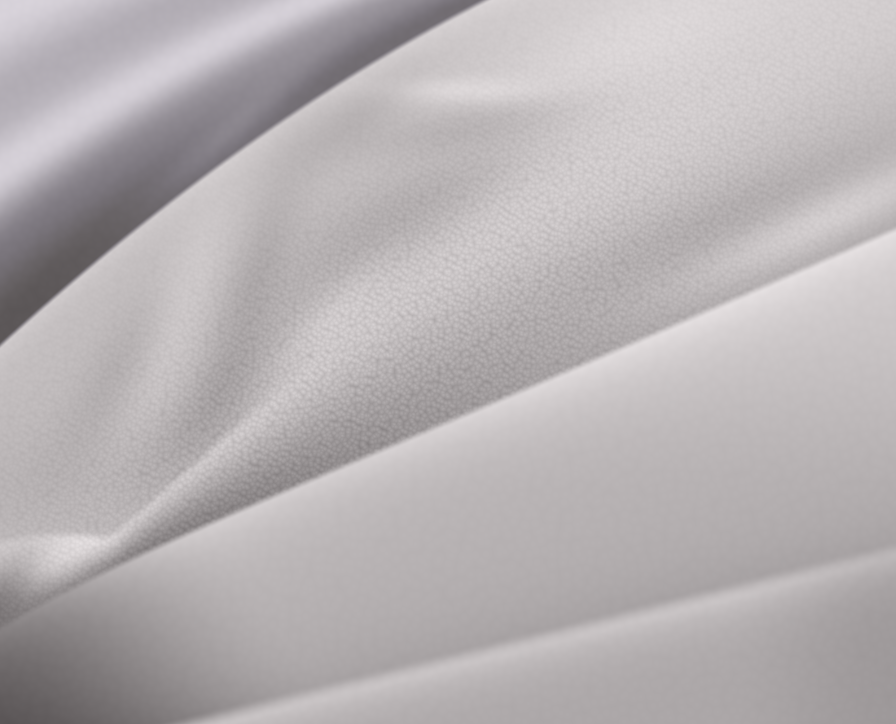
This texture is drawn by a Shadertoy shader. Its source:

```glsl
// Soft pale cloth in diagonal folds, with a fine weave in the sharp middle band.

// Elongated soft spot of light, turned by an angle.
float glow(vec2 p, vec2 centre, float angle, vec2 size) {
    vec2 d = p - centre;
    float c = cos(angle), s = sin(angle);
    d = vec2(c * d.x + s * d.y, c * d.y - s * d.x) / size;
    return exp(-dot(d, d));
}

float softMin(float a, float b, float k) {
    float h = max(k - abs(a - b), 0.0) / k;
    return min(a, b) - 0.25 * h * h * k;
}

vec2 hash2(vec2 p) {
    vec3 q = fract(p.xyx * vec3(0.1031, 0.1030, 0.0973));
    q += dot(q, q.yzx + 33.33);
    return fract((q.xx + q.yz) * q.zy);
}

// Distance to the nearest scattered cell centre.
float cellular(vec2 p) {
    vec2 cell = floor(p), f = fract(p);
    float nearest = 2.0;
    for (int y = -1; y <= 1; y++)
        for (int x = -1; x <= 1; x++) {
            vec2 o = vec2(x, y);
            nearest = min(nearest, length(o + hash2(cell + o) - f));
        }
    return nearest;
}

// Heights of the fold edges across the canvas.
float backEdge(float x) { return 0.521 + 1.13 * x - 0.46 * x * x; }
float frontEdge(float x) { return 0.132 + 0.55 * x + 0.2 * x * exp(-4.5 * x); }
float lowEdge(float x) { return 0.306 * (x - 0.208); }
float crestEdge(float x) {
    float crest = softMin(0.258 + 1.08 * (x - 0.124), 0.675 + 0.65 * (x - 0.52), 0.06);
    float flap = 0.25 + 0.012 * sin(22.0 * x);
    return -softMin(-crest, -flap, 0.015);
}

// Blurred stripes behind the main sheet.
float backShade(vec2 uv) {
    float s = (uv.y - backEdge(uv.x)) / max(1.0 - 1.2 * uv.x, 0.3);
    float shade = mix(0.35, 0.44, smoothstep(0.0, 0.35, uv.x));
    shade += 0.14 * smoothstep(0.03, 0.15, s);
    shade = mix(shade, 0.69, smoothstep(0.13, 0.23, s));
    shade += 0.14 * exp(-pow((s - 0.245) / 0.05, 2.0));
    shade += 0.15 * smoothstep(0.35, 0.46, s);
    return shade + 0.1 * glow(uv, vec2(0.25, 0.81), 0.8, vec2(0.12, 0.02));
}

// Wide sheet between the back edge and the middle crest.
float sheetShade(vec2 uv) {
    float below = max(backEdge(uv.x) - uv.y, 0.0);
    float shade = mix(0.735, 0.79, smoothstep(0.3, 0.8, uv.x));
    shade += 0.05 * exp(-below / 0.025);
    shade += 0.05 * glow(uv, vec2(0.20, 0.58), 1.25, vec2(0.16, 0.035));
    shade -= 0.05 * glow(uv, vec2(0.14, 0.50), 1.1, vec2(0.13, 0.035));
    shade -= 0.05 * glow(uv, vec2(0.28, 0.60), 1.3, vec2(0.16, 0.03));
    shade -= 0.07 * glow(uv, vec2(0.25, 0.45), 0.95, vec2(0.15, 0.04));
    shade += 0.05 * glow(uv, vec2(0.36, 0.55), 0.85, vec2(0.12, 0.03));
    shade -= 0.06 * glow(uv, vec2(0.46, 0.71), 0.65, vec2(0.17, 0.05));
    shade += 0.05 * glow(uv, vec2(0.51, 0.875), 0.0, vec2(0.09, 0.018));
    shade -= 0.05 * glow(uv, vec2(0.52, 0.825), 0.25, vec2(0.12, 0.03));
    shade -= 0.04 * glow(uv, vec2(0.40, 0.84), 0.75, vec2(0.08, 0.03));
    shade += 0.03 * glow(uv, vec2(0.68, 0.93), 0.5, vec2(0.2, 0.06));
    return shade - 0.03 * glow(uv, vec2(0.05, 0.33), 0.3, vec2(0.15, 0.08));
}

// Slope falling from the crest to the front fold.
float slopeShade(vec2 uv) {
    float foot = frontEdge(uv.x);
    float h = (uv.y - foot) / max(crestEdge(uv.x) - foot, 0.03);
    float shade = mix(mix(0.54, 0.67, smoothstep(0.1, 0.8, uv.x)), 0.78, smoothstep(-0.1, 1.1, h));
    shade += 0.10 * glow(uv, vec2(0.93, 0.70), 0.53, vec2(0.2, 0.035));
    shade -= 0.03 * glow(uv, vec2(0.80, 0.70), 0.5, vec2(0.2, 0.04));
    shade += 0.12 * glow(uv, vec2(0.07, 0.22), 0.6, vec2(0.06, 0.03));
    return shade - 0.08 * glow(uv, vec2(0.0, 0.18), 1.0, vec2(0.06, 0.025));
}

// Out-of-focus fold in front, and the one beneath it.
float frontShade(vec2 uv) {
    float below = max(frontEdge(uv.x) - uv.y, 0.0);
    float above = uv.y - lowEdge(uv.x);
    float shade = mix(0.44, 0.71, smoothstep(-0.05, 0.4, uv.x + 0.5 * uv.y));
    shade += 0.09 * exp(-below / 0.05) + 0.05 * smoothstep(0.3, 0.6, uv.y);
    shade -= 0.06 * exp(-max(above, 0.0) / 0.08);
    float low = 0.67 + 0.13 * exp(-max(-above, 0.0) / 0.035) - 0.04 * smoothstep(0.8, 1.0, uv.x);
    return mix(low, shade, smoothstep(-0.016, 0.012, above));
}

void mainImage(out vec4 fragColor, in vec2 fragCoord) {
    vec2 uv = fragCoord / iResolution.xy;
    vec2 p = fragCoord / iResolution.y;

    // Stack the folds from back to front.
    float behind = smoothstep(-0.004, 0.007, uv.y - backEdge(uv.x));
    float blur = mix(0.008, 0.09, smoothstep(0.2, 0.65, uv.x));
    float sheet = smoothstep(-blur, blur, uv.y - crestEdge(uv.x));
    float front = smoothstep(0.006, -0.007, uv.y - frontEdge(uv.x));
    float shade = mix(slopeShade(uv), sheetShade(uv), sheet);
    shade = mix(shade, frontShade(uv), front);
    shade = 0.735 + 1.32 * (shade - 0.725);
    shade = mix(shade, backShade(uv), behind);

    // Twill lines and grain, sharpest along the slope.
    float focus = glow(uv, vec2(0.45, 0.5), 0.7, vec2(0.6, 0.22)) * (1.0 - front) * (1.0 - behind);
    float twill = sin(dot(p, vec2(330.0, 620.0)) + 1.5 * sin(45.0 * p.x));
    float grain = 0.45 - cellular(p * 165.0);
    shade += focus * (0.012 * twill + 0.10 * grain) + 0.012 * (0.45 - cellular(p * 75.0));

    // Warm grey, leaning violet in the shadows behind.
    float violet = behind * smoothstep(0.35, 0.5, shade);
    vec3 tint = vec3(0.008, -0.011, -0.007) + violet * vec3(-0.005, -0.005, 0.02);
    fragColor = vec4(clamp(shade + tint, 0.0, 1.0), 1.0);
}
```
